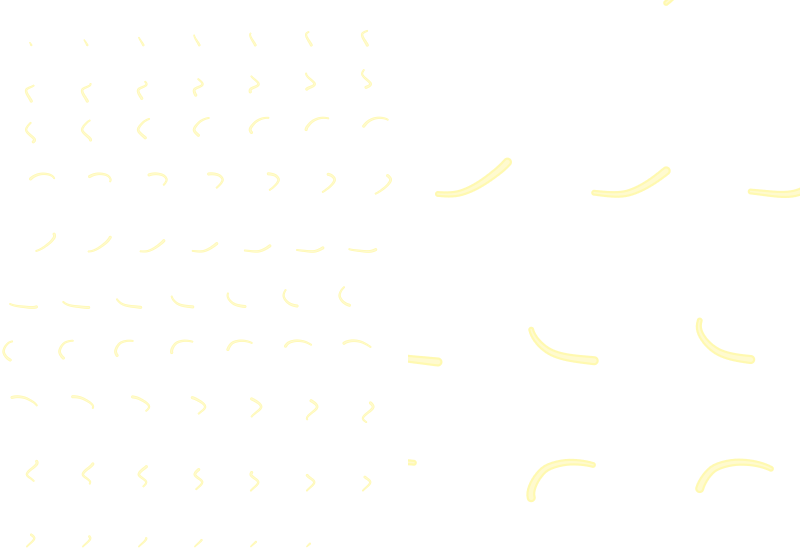
Left: the whole. Right: its middle third, enlarged.
Write a Shadertoy shader that draws this pattern.

```glsl
// A 7 by 10 grid of pale yellow ribbons, each one frame further along a winding closed route.

const vec2  GRID        = vec2(7.0, 10.0);
const float FRAMES      = 69.0;   // the last cell stays empty
const float CELL        = 77.0;   // route units per cell
const float DELAY       = 7.0;    // frames by which the tail follows the head
const float START_LAG   = 2.0;    // extra tail delay while setting off
const float END_SPEED   = 0.64;   // tail speed while the ribbon shrinks
const float END_FRAME   = 61.0;
const float TAIL_RADIUS = 2.1;
const float HEAD_RADIUS = 1.35;
const float RIM_WIDTH   = 1.0;
const int   STEPS       = 24;     // segments per ribbon
const vec3  PAPER       = vec3(1.0);
const vec3  RIM         = vec3(1.0, 0.975, 0.69);
const vec3  CORE        = vec3(1.0, 0.982, 0.81);

// Route knots in cell units, y pointing down, and the frame at which the head reaches each
const int KNOTS = 21;
const vec2 ROUTE[KNOTS] = vec2[KNOTS](
    vec2(43, 62), vec2(36, 47), vec2(47.5, 38.5), vec2(36, 25), vec2(42, 15), vec2(51, 9.5), vec2(61, 8),
    vec2(71, 10.5), vec2(75, 17), vec2(67, 27), vec2(50, 37), vec2(34, 37), vec2(14, 33), vec2(5, 22),
    vec2(11, 10), vec2(23, 6.5), vec2(38, 9.5), vec2(51, 20.5), vec2(37, 36), vec2(47, 47), vec2(37, 58.5));
const float ARRIVAL[KNOTS] = float[KNOTS](
    -1.0, 3.6, 8.0, 11.8, 14.0, 16.0, 18.0, 20.0, 21.7, 24.0, 28.0,
    31.0, 35.0, 38.2, 41.0, 43.0, 46.0, 49.6, 53.6, 56.5, 59.5);

vec2 knotVelocity(int k) {
    int a = max(k - 1, 0), b = min(k + 1, KNOTS - 1);
    return (ROUTE[b] - ROUTE[a]) / (ARRIVAL[b] - ARRIVAL[a]);
}

// Hermite curve through the knots
vec2 routePoint(float time) {
    int k = 0;
    for (int i = 1; i < KNOTS - 1; i++) {
        if (time < ARRIVAL[i]) break;
        k = i;
    }
    float span = ARRIVAL[k + 1] - ARRIVAL[k];
    float s = clamp((time - ARRIVAL[k]) / span, 0.0, 1.0);
    float r = 1.0 - s;
    return ROUTE[k] * (1.0 + 2.0 * s) * r * r + ROUTE[k + 1] * s * s * (3.0 - 2.0 * s)
         + span * s * r * (knotVelocity(k) * r - knotVelocity(k + 1) * s);
}

float segmentDistance(vec2 p, vec2 a, vec2 b) {
    vec2 ab = b - a;
    float h = clamp(dot(p - a, ab) / max(dot(ab, ab), 1e-6), 0.0, 1.0);
    return length(p - a - ab * h);
}

// Signed distance to the tapered ribbon of one frame
float ribbonDistance(vec2 p, float frame) {
    float first = ARRIVAL[0], last = ARRIVAL[KNOTS - 1];
    float head = min(frame, last);
    float lag = START_LAG * (1.0 - smoothstep(8.0, 15.0, frame));
    float tail = min(frame - DELAY - lag, END_FRAME - DELAY + END_SPEED * (frame - END_FRAME));
    tail = clamp(tail, first, last);

    float growth = mix(0.65, 1.0, min((head - tail) / DELAY, 1.0));
    float d = 1e3;
    vec2 previous = routePoint(tail);
    for (int i = 1; i <= STEPS; i++) {
        float s = float(i) / float(STEPS);
        vec2 next = routePoint(mix(tail, head, s));
        float radius = growth * mix(TAIL_RADIUS, HEAD_RADIUS, s);
        d = min(d, segmentDistance(p, previous, next) - radius);
        previous = next;
    }
    return d;
}

void mainImage(out vec4 fragColor, in vec2 fragCoord) {
    // Cells count from the top left, row by row
    vec2 uv = fragCoord / iResolution.xy;
    vec2 grid = vec2(uv.x, 1.0 - uv.y) * GRID;
    vec2 cell = floor(grid);
    float frame = cell.y * GRID.x + cell.x;

    vec3 color = PAPER;
    if (frame < FRAMES) {
        float d = ribbonDistance(fract(grid) * CELL, frame);
        float pixel = CELL * GRID.x / iResolution.x;
        float cover = clamp(0.5 - d / pixel, 0.0, 1.0);
        float core = clamp(0.5 - (d + RIM_WIDTH) / pixel, 0.0, 1.0);
        color = mix(PAPER, mix(RIM, CORE, core), cover);
    }
    fragColor = vec4(color, 1.0);
}
```
